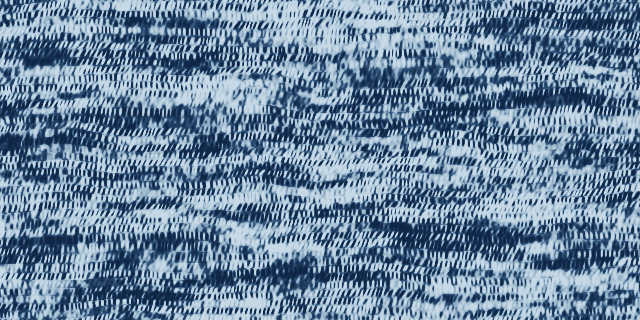
This texture is drawn by a Shadertoy shader. Its source:

```glsl
// Marled blue knit: rows of short leaning stitches in mixed dark and pale yarn.
// Long streaks, stitch waves and blotchy grain add up to one tone, which is
// turned into an even 0..1 rank and looked up in a six-colour ramp.

#define ROWS 40.0          // knit rows per canvas height
#define STITCHES 64.0      // stitches per canvas height
#define ROW_WOBBLE 0.7     // vertical drift of the rows, in rows
#define STITCH_WOBBLE 0.6  // uneven stitch spacing, in stitches
#define LEAN 0.35          // mean slant of a stitch
#define STREAK 1.0         // weight of the yarn streaks
#define TEETH 1.0          // weight of the stitch wave
#define GRAIN 0.85         // weight of the blotches
#define FUZZ 0.25          // weight of the fine fibre noise
#define CONTRAST 2.3       // steepness of the tone ranking
#define BIAS 0.0           // shift towards pale yarn

const float TAU = 6.2832;

float hash(vec2 p) {
    vec3 q = fract(p.xyx * 0.1031);
    q += dot(q, q.yzx + 33.33);
    return fract((q.x + q.y) * q.z);
}

// Smooth value noise in -1..1
float noise(vec2 p) {
    vec2 cell = floor(p), f = fract(p);
    f = f * f * (3.0 - 2.0 * f);
    float low = mix(hash(cell), hash(cell + vec2(1, 0)), f.x);
    float high = mix(hash(cell + vec2(0, 1)), hash(cell + vec2(1, 1)), f.x);
    return 2.0 * mix(low, high, f.y) - 1.0;
}

// Colours from navy to ice, placed at the middle of their share of the area
vec3 yarnColor(float rank) {
    vec3 shade[6] = vec3[6](
        vec3(0.06, 0.15, 0.28), vec3(0.13, 0.25, 0.39), vec3(0.21, 0.35, 0.50),
        vec3(0.53, 0.65, 0.75), vec3(0.66, 0.76, 0.83), vec3(0.78, 0.85, 0.90));
    float stop[6] = float[6](0.065, 0.23, 0.40, 0.545, 0.74, 0.925);
    vec3 color = shade[0];
    for (int i = 1; i < 6; i++) {
        float t = clamp((rank - stop[i - 1]) / (stop[i] - stop[i - 1]), 0.0, 1.0);
        color = mix(color, shade[i], t);
    }
    return color;
}

void mainImage(out vec4 fragColor, in vec2 fragCoord) {
    vec2 p = fragCoord / iResolution.y;

    // Knit coordinates: one unit per stitch and per row, gently uneven
    float y = p.y * ROWS + ROW_WOBBLE * noise(p * vec2(5.0, 7.0) + 11.0);
    float x = p.x * STITCHES;
    float row = floor(y + 0.5);
    float across = y - row;

    // Streaks of yarn colour running along the rows
    float streak = noise(vec2(x * 0.14 + 5.0 * hash(vec2(row, 3.0)), y) + 40.0) * 0.4
                 + noise(vec2(x * 0.12, y) + 70.0) * 0.75
                 + noise(vec2(x * 0.035, y * 0.55) + 150.0) * 0.6;

    // Leaning stitches, strong in some stretches and faint in others
    float lean = LEAN * (1.0 + 1.5 * noise(vec2(x * 0.06, row) + 210.0));
    float phase = x + hash(vec2(row, 9.0)) - lean * across
                + STITCH_WOBBLE * noise(vec2(x * 0.35, row) + 260.0);
    float strength = 0.85 + 0.7 * noise(vec2(x * 0.1, row) + 310.0);
    float teeth = cos(TAU * phase) * cos(0.5 * TAU * across) * strength;

    // Blotches about one stitch wide, and finer fibres
    float grain = noise(vec2(x * 1.25 - 0.3 * y, y * 1.5) + 400.0);
    float fuzz = noise(vec2(x * 2.6, y * 3.2) + 500.0);

    float tone = STREAK * streak + TEETH * teeth + GRAIN * grain + FUZZ * fuzz + BIAS;
    float rank = 1.0 / (1.0 + exp(-CONTRAST * tone));
    fragColor = vec4(yarnColor(rank), 1.0);
}
```
